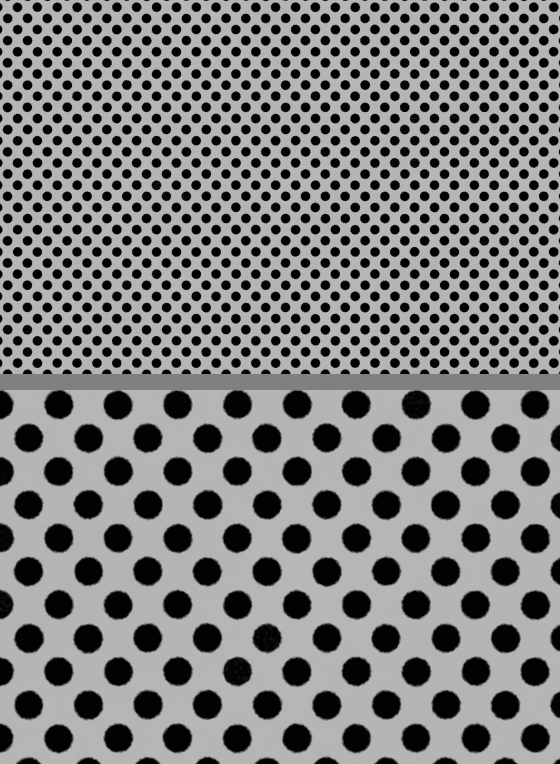
Top, the full canvas; bottom, a detail of the centre.
Reproduce this texture procedurally as a Shadertoy shader.

```glsl
float hash(vec2 p) {
    vec3 q = fract(p.xyx * vec3(0.1031, 0.1030, 0.0973));
    q += dot(q, q.yzx + 33.33);
    return fract((q.x + q.y) * q.z);
}

vec2 gradient(vec2 cell) {
    float angle = 6.2832 * hash(cell);
    return vec2(cos(angle), sin(angle));
}

// Gradient noise, roughly -0.7 to 0.7
float noise(vec2 p) {
    vec2 i = floor(p), f = fract(p);
    vec2 u = f * f * f * (f * (f * 6.0 - 15.0) + 10.0);
    vec2 e = vec2(0.0, 1.0);
    return mix(mix(dot(gradient(i), f), dot(gradient(i + e.yx), f - e.yx), u.x),
               mix(dot(gradient(i + e), f - e), dot(gradient(i + 1.0), f - 1.0), u.x), u.y);
}

void mainImage(out vec4 fragColor, in vec2 fragCoord) {
    // Canvas height is one unit, measured downwards from the top
    vec2 p = fragCoord / iResolution.y;
    p.y = 1.0 - p.y;

    // Staggered grid of holes: odd rows shift by half a pitch
    vec2 pitch = vec2(0.0531, 0.02973);
    vec2 grid = (p - vec2(0.0469, 0.0195)) / pitch;
    float row = floor(grid.y + 0.5);
    float shift = 0.5 * mod(row, 2.0);
    vec2 id = vec2(floor(grid.x - shift + 0.5), row);
    vec2 local = (grid - id - vec2(shift, 0.0)) * pitch;

    // Slightly uneven hole with a ragged rim
    vec2 jitter = vec2(hash(id + 57.0), hash(id + 91.0)) - 0.5;
    float radius = 0.0127 + 0.0003 * (hash(id + 23.0) - 0.5);
    float dist = length(local - 0.0006 * jitter) - radius + 0.0009 * noise(p * 300.0 + 40.0);
    float soft = max(0.8 / iResolution.y, 0.0015);
    float hole = 1.0 - smoothstep(-soft, soft, dist);

    // Flat grey sheet with faint mottling
    vec3 sheet = vec3(0.712, 0.711, 0.712) + 0.012 * noise(p * 5.0) + 0.008 * noise(p * 60.0);

    // Brown dust inside some holes, densest in a patch at the upper right
    vec2 center = id * pitch;
    vec2 toPatch = (center - vec2(1.16, 0.28)) / vec2(0.13, 0.16);
    float dust = 0.9 * exp(-dot(toPatch, toPatch)) + 0.6 * smoothstep(0.1, 0.5, noise(center * 4.0 + 7.0));
    dust = clamp(dust * (0.4 + 0.6 * hash(id + 5.0)) + 0.5 * step(0.96, hash(id + 71.0)), 0.0, 1.0);
    float specks = smoothstep(-0.15, 0.5, noise(p * 260.0));
    vec3 depth = vec3(0.008) + vec3(0.13, 0.11, 0.085) * dust * specks;

    fragColor = vec4(mix(sheet, depth, hole), 1.0);
}
```
